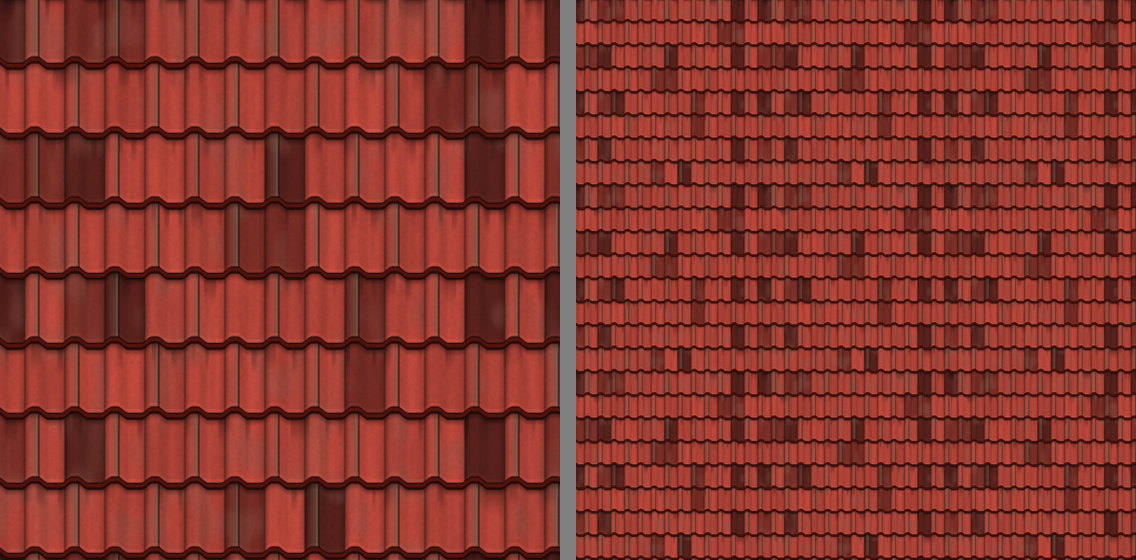
Left, the tile; right, the same tile 3 across and 3 down.
Write a Shadertoy shader that draws this texture.

```glsl
// Clay roof: 8 courses of 14 wavy pantile columns, each course ending in a
// scalloped lip with a shadow below. Side joints sit in every other column,
// staggered by course; tone, wear and stains come from hashes and wrapped noise.

const float COLUMNS = 14.0;
const float COURSES = 8.0;
const float JOINT = 0.34;          // joint position inside a column
const float SHADOW = 0.095;        // height of the dark band under a lip

const vec3 RED_CLAY   = vec3(0.70, 0.265, 0.220);
const vec3 BROWN_CLAY = vec3(0.47, 0.175, 0.145);
const vec3 DARK_CLAY  = vec3(0.335, 0.125, 0.105);
const vec3 WORN_CLAY  = vec3(0.56, 0.350, 0.300);
const vec3 GREY_DUST  = vec3(0.42, 0.360, 0.300);
const vec3 LIP_RED    = vec3(0.33, 0.075, 0.050);
const vec3 GAP_DARK   = vec3(0.13, 0.035, 0.028);

float hash(vec2 p) {
    vec3 q = fract(vec3(p.xyx) * 0.1031);
    q += dot(q, q.yzx + 33.33);
    return fract((q.x + q.y) * q.z);
}

// Value noise on a lattice that wraps after "cells" cells per canvas
float noise(vec2 uv, vec2 cells) {
    vec2 p = uv * cells;
    vec2 i = floor(p);
    vec2 f = p - i;
    f = f * f * (3.0 - 2.0 * f);
    vec2 a = mod(i, cells);
    vec2 b = mod(i + 1.0, cells);
    return mix(mix(hash(a), hash(vec2(b.x, a.y)), f.x),
               mix(hash(vec2(a.x, b.y)), hash(b), f.x), f.y);
}

// Soft line of given half width around a centre
float line(float x, float centre, float halfWidth) {
    return 1.0 - smoothstep(halfWidth * 0.4, halfWidth, abs(x - centre));
}

// Rise of the scalloped lip over the column's roll
float scallop(float across) {
    float d = abs(fract(across + 0.25) - 0.5);
    return 0.09 * (1.0 - smoothstep(0.06, 0.34, d));
}

// Base colour of a tile; courses echo every fourth one, with some replaced
vec3 clayTone(vec2 cell) {
    bool replaced = hash(cell + 71.0) < 0.2;
    vec2 key = replaced ? cell + 19.0 : vec2(cell.x, mod(cell.y, 4.0)) + 5.0;
    float pick = hash(key);
    vec3 tone = pick < 0.14 ? DARK_CLAY : pick < 0.33 ? BROWN_CLAY : RED_CLAY;
    return tone * (0.95 + 0.1 * hash(cell + 43.0));
}

// Light and shade across the roll and the pan
float profileShade(float across) {
    float rise = mix(0.74, 1.0, smoothstep(0.0, 0.16, across));
    float fall = mix(1.0, 0.86, smoothstep(0.78, 1.0, across));
    float valley = 1.0 - 0.07 * line(across, 0.46, 0.16);
    return rise * fall * valley;
}

vec3 roof(vec2 uv) {
    float u = uv.x * COLUMNS - 0.62;
    float across = fract(u);
    float v = uv.y * COURSES - 0.1 - scallop(across);
    float up = fract(v);
    vec2 cell = mod(vec2(floor(u), floor(v)), vec2(COLUMNS, COURSES));
    vec3 color = clayTone(cell);

    // Weathering: pale patches, streaks, stains below the lip and fine grain
    float patches = noise(uv, vec2(28.0, 16.0));
    float streaks = noise(uv + 0.37, vec2(112.0, 16.0));
    float stains = noise(uv + 0.13, vec2(84.0, 8.0));
    float grain = noise(uv, vec2(256.0));
    color = mix(color, WORN_CLAY, 0.32 * smoothstep(0.5, 0.95, patches));
    color *= 0.93 + 0.08 * streaks + 0.06 * grain;
    color *= 1.0 - 0.22 * smoothstep(0.6, 0.9, stains) * smoothstep(0.5, 0.85, up);

    // Side joint with dusty edge in alternate columns
    float hasJoint = mod(cell.x + cell.y, 2.0);
    float dust = smoothstep(0.02, JOINT, across) * step(across, JOINT);
    float dustAmount = 0.2 + 0.35 * hash(cell + 11.0);
    color = mix(color, GREY_DUST, hasJoint * dust * dustAmount);
    color *= profileShade(across);
    color = mix(color, GREY_DUST, 0.5 * hasJoint * line(across, JOINT - 0.035, 0.035));
    color = mix(color, GAP_DARK, 0.65 * hasJoint * line(across, JOINT + 0.01, 0.03));

    // Column seam, worn lower edge and shade cast from the course above
    float seam = min(across, 1.0 - across);
    color *= 1.0 - 0.28 * (1.0 - smoothstep(0.0, 0.045, seam));
    color *= 1.0 + 0.1 * line(up, 0.035, 0.025);
    color *= 1.0 - 0.32 * (1.0 - smoothstep(0.0, 0.02, up));
    color *= 1.0 - 0.3 * smoothstep(0.8, 1.0 - SHADOW, up);

    // Band below the lip: dark gap, red underside, dark gap
    float band = smoothstep(1.0 - SHADOW - 0.02, 1.0 - SHADOW + 0.01, up);
    vec3 underside = mix(GAP_DARK, LIP_RED, line(up, 0.962, 0.036));
    return mix(color, underside, band);
}

void mainImage(out vec4 fragColor, in vec2 fragCoord) {
    // Average a 3 by 3 grid of samples for smooth edges
    vec3 sum = vec3(0.0);
    for (int i = 0; i < 9; i++) {
        vec2 offset = (vec2(i % 3, i / 3) - 1.0) / 3.0;
        sum += roof((fragCoord + offset) / iResolution.xy);
    }
    fragColor = vec4(sum / 9.0, 1.0);
}
```
